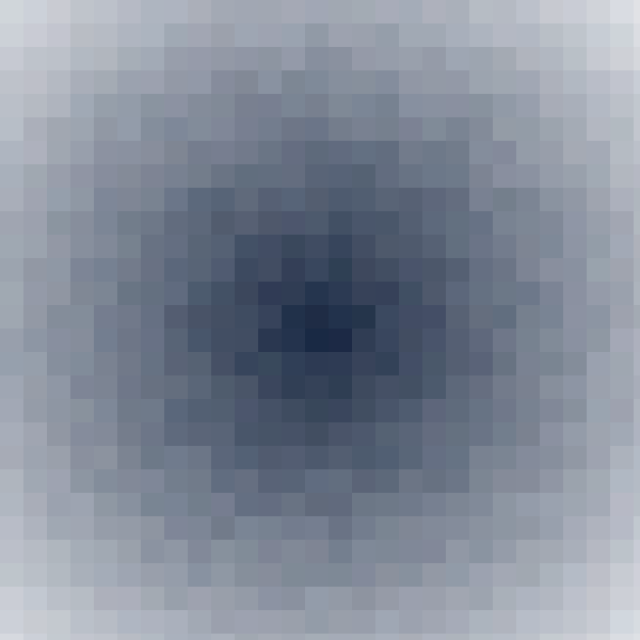
This background is drawn by a WebGL 1 fragment shader. Its source:

```glsl
precision highp float;

uniform vec2 u_resolution;

// Three independent random values per cell, each from 0 to 1
vec3 hash3(vec2 cell) {
  vec3 phase = vec3(dot(cell, vec2(127.1, 311.7)),
                    dot(cell, vec2(269.5, 183.3)),
                    dot(cell, vec2(419.2, 371.9)));
  return fract(sin(phase) * 43758.55);
}

// Flat colour of one tile: radial ramp with uneven distance and tint
vec3 tileColor(vec2 cell, float cellSize) {
  vec3 darkNavy = vec3(0.09, 0.15, 0.25);
  vec3 paleGray = vec3(0.88, 0.89, 0.91);
  vec2 center = (cell + 0.5) * cellSize;
  vec3 random = hash3(cell) - 0.5;

  float radius = length(center - vec2(0.508, 0.512));
  float wobble = random.x * mix(0.075, 0.03, smoothstep(0.3, 0.7, radius));
  float ramp = clamp(0.01 + 1.37 * radius + wobble + 0.04 * (center.x - 0.5), 0.0, 1.0);

  // Shift between warm and cool without changing the overall brightness
  vec3 tint = vec3(0.014, -0.006, 0.0) * random.y + vec3(0.0, 0.0, 0.016) * random.z;
  return mix(darkNavy, paleGray, ramp) + tint;
}

void main() {
  float cellSize = 11.0 / 300.0;
  float side = min(u_resolution.x, u_resolution.y);

  // Tile grid anchored at the top left corner
  vec2 point = vec2(gl_FragCoord.x, u_resolution.y - gl_FragCoord.y) / side;
  vec2 grid = point / cellSize - 0.5;
  vec2 cell = floor(grid);

  // Blend neighbouring tiles over one pixel at their shared edges
  vec2 edge = clamp((fract(grid) - 0.5) * cellSize * side + 0.5, 0.0, 1.0);
  vec3 upper = mix(tileColor(cell, cellSize),
                   tileColor(cell + vec2(1.0, 0.0), cellSize), edge.x);
  vec3 lower = mix(tileColor(cell + vec2(0.0, 1.0), cellSize),
                   tileColor(cell + vec2(1.0, 1.0), cellSize), edge.x);

  gl_FragColor = vec4(mix(upper, lower, edge.y), 1.0);
}
```
